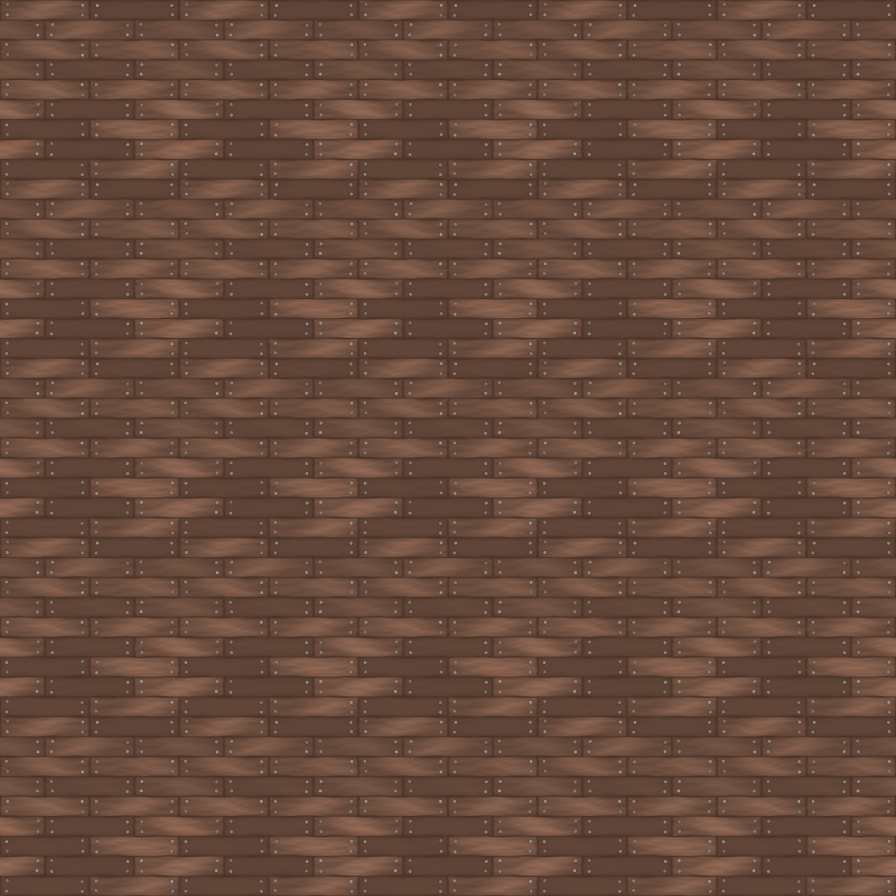
This texture is drawn by a Shadertoy shader. Its source:

```glsl
const vec2 PLANKS = vec2(10.0, 45.0);  // planks across, rows down
const vec2 PERIOD = vec2(2.0, 9.0);    // planks and rows before the layout recurs
const float PLANK_LENGTH = 4.5;        // in row heights

const vec3 GAP_COLOR = vec3(0.295, 0.198, 0.155);
const vec3 DARK_WOOD = vec3(0.368, 0.263, 0.213);
const vec3 LIGHT_WOOD = vec3(0.56, 0.405, 0.325);
const vec3 RIM_COLOR = vec3(0.50, 0.33, 0.26);
const vec3 NAIL_COLOR = vec3(0.60, 0.58, 0.56);

// Paleness of the even and odd plank of each row, from the top
const float EVEN_TONE[9] = float[9](0.72, 0.62, 0.66, 0.12, 0.78, 0.06, 0.04, 0.02, 0.08);
const float ODD_TONE[9] = float[9](0.04, 0.38, 0.62, 0.42, 0.74, 0.88, 1.00, 0.92, 0.74);

float hash(vec2 cell, float salt) {
    return fract(sin(dot(cell, vec2(12.71, 78.23)) + salt * 37.7) * 4375.5);
}

// Distance inward from the slightly warped outline of one plank
float plankInset(vec2 p, vec2 cell) {
    float phase = 6.283 * hash(cell, 1.0);
    float wave = 0.035 * sin(p.x * 2.1 + phase);
    float bow = 0.4 * (hash(cell, 2.0) - 0.3) * (p.y - 0.5) * (p.y - 0.5);
    float left = p.x - 0.015 - max(bow, 0.0);
    float right = PLANK_LENGTH - p.x - 0.015 - abs(bow);
    float sides = min(p.y - 0.015 - max(wave, 0.0), 0.985 - p.y + min(wave, 0.0));
    return min(min(left, right), sides);
}

// Broad slanted sheen, strongest near the middle of the plank
float sheen(vec2 p, vec2 cell) {
    float slant = mix(-1.2, 1.2, step(0.5, hash(cell, 3.0)));
    float center = PLANK_LENGTH * mix(0.38, 0.66, hash(cell, 4.0));
    float along = (p.x - center + slant * (p.y - 0.5)) / 1.35;
    float patches = 0.5 + 0.5 * sin(p.x * 1.9 + slant * p.y * 2.6 + 6.283 * hash(cell, 5.0));
    return 0.13 + 0.72 * exp(-along * along) + 0.24 * patches;
}

// Fine curved fibres from layered sines
float grain(vec2 p, vec2 cell) {
    float phase = 6.283 * hash(cell, 6.0);
    float bend = 2.2 * sin(p.x * 1.3 + phase) + 0.9 * sin(p.x * 3.1 - phase);
    float coarse = sin(p.y * 13.0 + bend);
    float fine = sin(p.y * 25.0 - 1.4 * bend + p.x * 1.7);
    return 0.55 * coarse + 0.45 * fine * sin(p.x * 2.3 + p.y * 3.0 + phase);
}

// Distance to the nearest of the four nails, with its strength in y
vec2 nearestNail(vec2 p, vec2 cell) {
    vec2 corner = step(vec2(PLANK_LENGTH * 0.5, 0.5), p);
    vec2 id = cell + corner * vec2(17.0, 31.0);
    vec2 jitter = 0.07 * (vec2(hash(id, 7.0), hash(id, 8.0)) - 0.5);
    vec2 offset = vec2(min(p.x, PLANK_LENGTH - p.x) - 0.36, abs(p.y - 0.5) - 0.25);
    return vec2(length(offset + jitter), mix(0.5, 1.0, hash(id, 9.0)));
}

float disc(float d, float radius, float blur) {
    return 1.0 - smoothstep(radius - blur, radius + blur, d);
}

vec3 woodColor(vec2 p, vec2 cell, float tone) {
    float fibres = grain(p, cell);
    float light = tone * (sheen(p, cell) + 0.16 * fibres);
    vec3 color = mix(DARK_WOOD, LIGHT_WOOD, clamp(light, 0.0, 1.0));
    return color * (1.0 + 0.015 * fibres);
}

void mainImage(out vec4 fragColor, in vec2 fragCoord) {
    vec2 uv = fragCoord / iResolution.xy;
    float pixel = PLANKS.y / iResolution.y;

    // Staggered layout, counted from the top
    vec2 grid = vec2(uv.x, 1.0 - uv.y) * PLANKS;
    float row = mod(floor(grid.y), PERIOD.y);
    grid.x -= 0.5 * mod(row, 2.0);
    vec2 cell = vec2(mod(floor(grid.x), PERIOD.x), row);
    vec2 p = fract(grid) * vec2(PLANK_LENGTH, 1.0);
    float tone = cell.x < 0.5 ? EVEN_TONE[int(row)] : ODD_TONE[int(row)];

    // Wood, worn rim and shaded outline
    vec3 color = woodColor(p, cell, tone);
    float inset = plankInset(p, cell);
    float rim = disc(abs(inset - 0.12), 0.03, pixel * 0.5);
    color = mix(color, RIM_COLOR, rim * (0.06 + 0.3 * tone));
    color *= mix(0.91, 1.0, smoothstep(0.0, 0.24, inset));
    color = mix(GAP_COLOR, color, smoothstep(-0.05, 0.035 + pixel * 0.5, inset));

    // Nails in faint recesses
    vec2 nail = nearestNail(p, cell);
    color *= 1.0 - 0.07 * disc(nail.x, 0.12, 0.05 + pixel * 0.5);
    color = mix(color, NAIL_COLOR, nail.y * disc(nail.x, 0.075, pixel * 0.5));

    fragColor = vec4(color, 1.0);
}
```
